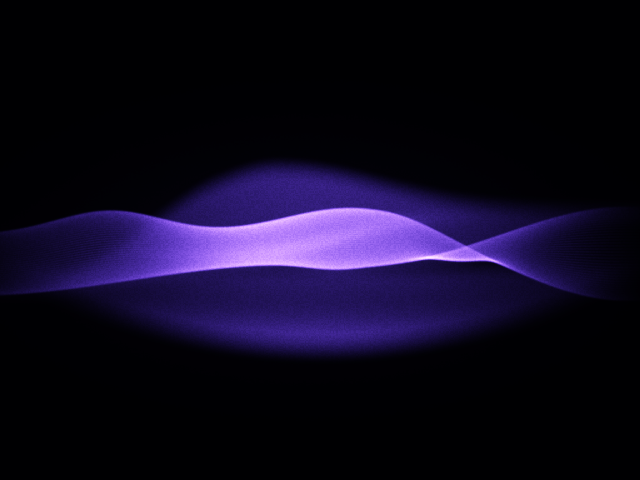
This background is drawn by a WebGL 2 fragment shader. Its source:

```glsl
#version 300 es
precision highp float;
// A luminous violet ribbon of fine strands, with soft veils above and below, on black.

#define STRANDS 40
#define STRAND_WIDTH 0.0025
#define EDGE_CLUSTER 0.55
#define RIBBON_GAIN 2.5
#define STREAK_GAIN 1.7
#define VEIL_GAIN 0.95
#define BOWL_GAIN 0.85
#define GRAIN 0.22
#define GRAIN_ROWS 384.0
#define ABSORPTION vec3(0.27, 0.15, 0.80)

uniform vec2 u_resolution;
out vec4 fragColor;

float hash(vec2 p) {
    vec3 q = fract(vec3(p.xyx) * 0.1031);
    q += dot(q, q.yzx + 33.33);
    return fract((q.x + q.y) * q.z);
}

float bell(float x, float center, float width) {
    float d = (x - center) / width;
    return exp(-d * d);
}

// The two border strands, which cross near the right
float upperStrand(float x) {
    return mix(0.51, 0.375, smoothstep(0.80, 1.30, x))
         + 0.050 * bell(x, 0.23, 0.16) + 0.055 * bell(x, 0.73, 0.20);
}

float lowerStrand(float x) {
    return mix(0.385, 0.45, smoothstep(-0.05, 0.60, x))
         - 0.010 * bell(x, 0.70, 0.08) + 0.118 * smoothstep(0.78, 1.30, x);
}

// Strands blended from border to border, sagging where the ribbon folds
float ribbon(vec2 p) {
    float top = upperStrand(p.x);
    float bottom = lowerStrand(p.x);
    float sag = 0.030 * bell(p.x, 0.95, 0.10);
    float light = 0.0;
    for (int i = 0; i < STRANDS; i++) {
        float s = float(i) / float(STRANDS - 1);
        float t = mix(s, 0.5 - 0.5 * cos(3.14159 * s), EDGE_CLUSTER);
        float y = mix(top, bottom, t) - 4.0 * sag * t * (1.0 - t);
        light += bell(p.y, y, STRAND_WIDTH);
    }
    float ends = smoothstep(-0.15, 0.25, p.x) * smoothstep(1.36, 1.05, p.x);
    return light * (0.27 * ends + RIBBON_GAIN * bell(p.x, 0.64, 0.25));
}

// Bright diagonal fold inside the ribbon
float streak(vec2 p) {
    float y = mix(0.468, 0.545, smoothstep(0.48, 0.95, p.x));
    return STREAK_GAIN * bell(p.y, y, 0.018) * bell(p.x, 0.62, 0.19);
}

// Wide veil rising behind the ribbon
float backVeil(vec2 p) {
    float width = p.x < 0.58 ? 0.19 : 0.30;
    float edge = mix(0.42, 0.575, smoothstep(0.05, 0.45, p.x))
               + 0.088 * bell(p.x, 0.58, width);
    float depth = edge - p.y;
    float body = smoothstep(-0.015, 0.045, depth) * exp(-max(depth, 0.0) / 0.4);
    float spread = bell(p.x, 0.65, p.x < 0.65 ? 0.36 : 0.42);
    float base = lowerStrand(p.x) - 0.02 * smoothstep(0.8, 1.0, p.x);
    return VEIL_GAIN * body * spread * smoothstep(base - 0.03, base + 0.03, p.y);
}

// Bowl of light below, brightest along its curved rim
float bowl(vec2 p) {
    float across = (p.x - 0.67) / 0.6;
    float height = p.y - 0.245 - 0.13 * across * across;
    float rim = smoothstep(-0.005, 0.065, height) * exp(-max(height - 0.06, 0.0) / 0.05);
    float haze = smoothstep(0.0, 0.08, height) * smoothstep(0.47, 0.41, p.y);
    float underside = bell(p.y, 0.43, 0.05);
    return BOWL_GAIN * rim * bell(p.x, 0.66, 0.32)
         + haze * (0.20 + 0.30 * underside) * bell(p.x, 0.66, 0.40);
}

void main() {
    vec2 p = gl_FragCoord.xy / u_resolution.y;
    p.x *= 1.333333 * u_resolution.y / u_resolution.x;

    float light = ribbon(p) + streak(p) + backVeil(p) + bowl(p);

    // Faint halo and fine grain
    light += 0.05 * bell(p.x, 0.64, 0.40) * bell(p.y, 0.48, 0.20);
    light *= 1.0 + GRAIN * (hash(floor(p * GRAIN_ROWS)) - 0.5);

    vec3 color = 1.0 - exp(-light * ABSORPTION);
    fragColor = vec4(color + vec3(0.0, 0.0, 0.008), 1.0);
}
```
